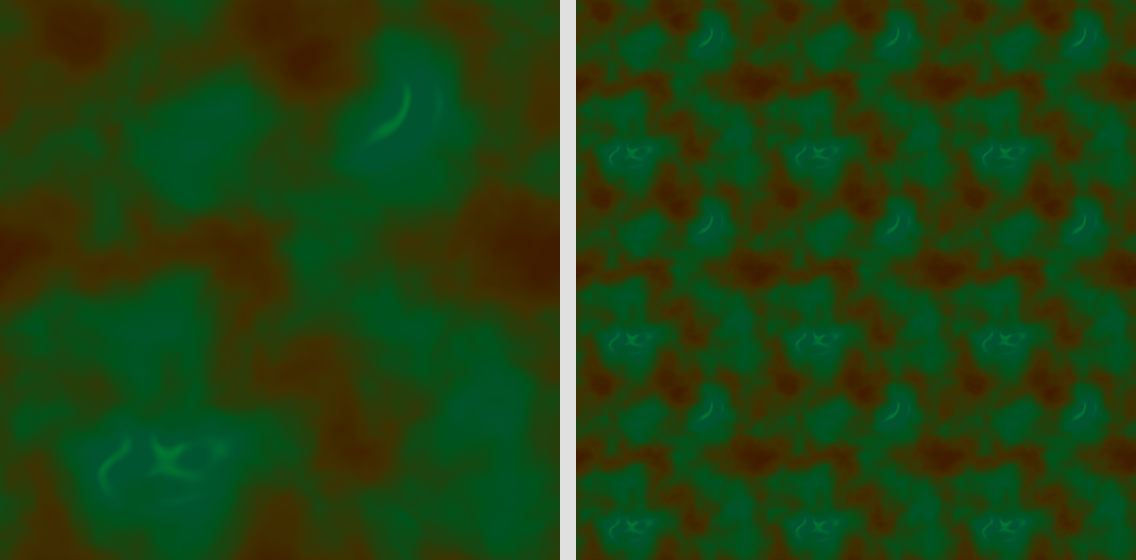
Left: one tile. Right: repeated 3 by 3.
Give the GLSL for this texture, as a Shadertoy shader.

```glsl
// Soft mossy clouds: brown earth fading through olive into green and teal.
// Wrapping gradient noise over broad waves gives a height, a colour ramp
// paints it, and thin bright veins light up the highest patches.

const float TAU = 6.2831853;

const vec3 DARK_EARTH = vec3(0.25, 0.11, 0.00);
const vec3 EARTH      = vec3(0.25, 0.19, 0.00);
const vec3 MOSS       = vec3(0.00, 0.325, 0.105);
const vec3 TEAL       = vec3(0.00, 0.33, 0.19);
const vec3 VEIN       = vec3(0.00, 0.46, 0.19);

// Heights at which the ramp reaches each colour
const float DARK_LEVEL  = -2.1;
const float EARTH_LEVEL = -0.75;
const float MOSS_LEVEL  = 0.68;
const float TEAL_LEVEL  = 1.65;

const float DIAGONAL_WAVE = 0.6;   // one broad band along the diagonal
const float PATCH_WAVE    = 0.9;   // two by two patches
const float DETAIL        = 2.6;   // strength of the cloud noise
const float GAIN          = 0.48;  // fading of each finer octave
const int   BASE_CELLS    = 4;
const int   OCTAVES       = 4;
const float WARP          = 0.06;
const float VEIN_WIDTH    = 0.16;

uint hash(uvec3 v) {
    uint h = v.x * 1597334677u ^ v.y * 3812015801u ^ v.z * 2798796415u;
    h = (h ^ (h >> 16)) * 2246822519u;
    h = (h ^ (h >> 13)) * 3266489917u;
    return h ^ (h >> 16);
}

// Dot of a random unit gradient with the offset from a wrapped lattice corner
float cornerSlope(ivec2 corner, vec2 offset, int cells, int seed) {
    ivec2 c = (corner + cells) % cells;
    uint h = hash(uvec3(uint(c.x) + 1u, uint(c.y) + 1u, uint(seed) + 1u));
    float angle = TAU * float(h & 65535u) / 65536.0;
    return dot(vec2(cos(angle), sin(angle)), offset);
}

// Gradient noise that repeats once per canvas
float wrapNoise(vec2 uv, int cells, int seed) {
    vec2 p = fract(uv) * float(cells);
    ivec2 i = ivec2(floor(p));
    vec2 f = fract(p);
    vec2 s = f * f * f * (f * (f * 6.0 - 15.0) + 10.0);
    float a = cornerSlope(i, f, cells, seed);
    float b = cornerSlope(i + ivec2(1, 0), f - vec2(1, 0), cells, seed);
    float c = cornerSlope(i + ivec2(0, 1), f - vec2(0, 1), cells, seed);
    float d = cornerSlope(i + ivec2(1, 1), f - vec2(1, 1), cells, seed);
    return mix(mix(a, b, s.x), mix(c, d, s.x), s.y);
}

float cloudNoise(vec2 uv) {
    float sum = 0.0;
    float amplitude = 1.0;
    int cells = BASE_CELLS;
    for (int octave = 0; octave < OCTAVES; octave++) {
        sum += amplitude * wrapNoise(uv, cells, octave);
        amplitude *= GAIN;
        cells *= 2;
    }
    return sum;
}

float broadWaves(vec2 uv) {
    vec2 patches = cos(2.0 * TAU * uv);
    return DIAGONAL_WAVE * cos(TAU * (uv.x - uv.y))
         - PATCH_WAVE * 0.5 * (patches.x + patches.y);
}

float rampStep(float low, float high, float value) {
    return clamp((value - low) / (high - low), 0.0, 1.0);
}

vec3 groundColor(float height) {
    vec3 color = mix(DARK_EARTH, EARTH, rampStep(DARK_LEVEL, EARTH_LEVEL, height));
    color = mix(color, MOSS, rampStep(EARTH_LEVEL, MOSS_LEVEL, height));
    return mix(color, TEAL, rampStep(MOSS_LEVEL, TEAL_LEVEL, height));
}

void mainImage(out vec4 fragColor, in vec2 fragCoord) {
    vec2 uv = fragCoord / iResolution.xy;

    // Bend the domain so the patches lose their regular outline
    vec2 bent = uv + WARP * vec2(wrapNoise(uv, 5, 11), wrapNoise(uv, 5, 12));
    float height = broadWaves(bent) + DETAIL * cloudNoise(bent);
    vec3 color = groundColor(height);

    // Bright veins follow the zero lines of a separate noise
    float ridge = 1.0 - smoothstep(0.0, VEIN_WIDTH, abs(wrapNoise(bent, 9, 21)));
    float glow = ridge * smoothstep(1.3, 2.2, height);
    color = mix(color, VEIN, glow);

    fragColor = vec4(color, 1.0);
}
```
